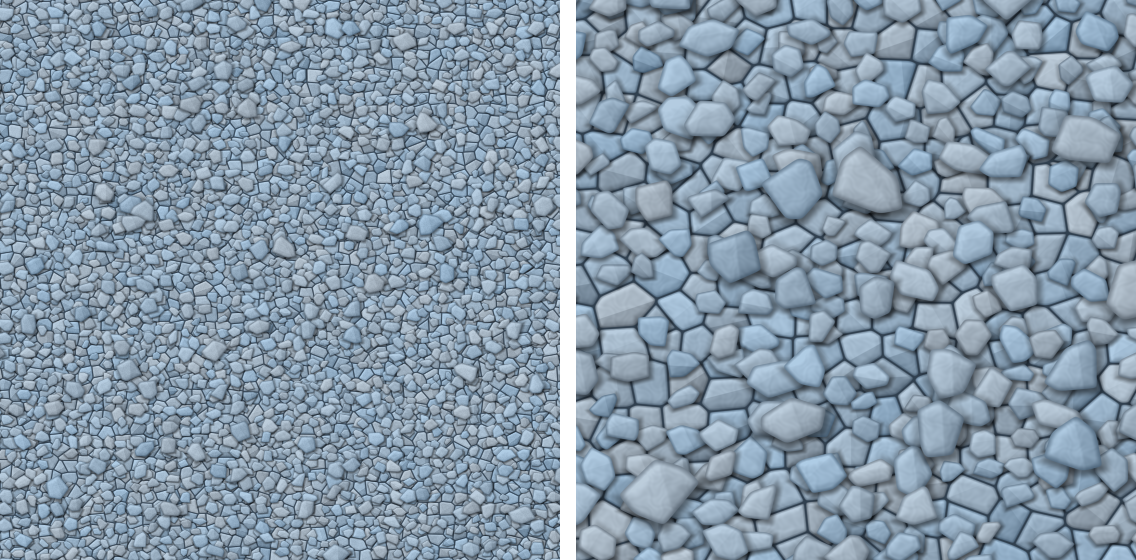
Left: the whole. Right: its middle third, enlarged.
Give the GLSL for this texture, as a Shadertoy shader.

```glsl
const vec3 GAP_COLOUR = vec3(0.19, 0.25, 0.31);
const vec3 LIT_COLOUR = vec3(0.69, 0.77, 0.84);
const vec3 BLUE_SHIFT = vec3(-0.065, -0.005, 0.045);
const vec2 LIGHT = vec2(-0.45, 0.89);
const vec2 STRETCH = vec2(0.94, 1.07);
const float TOP_TONE = 0.86;
const float TONE_SPREAD = 0.15;
const float RELIEF = 0.19;
const float RIM_TONE = 0.5;
const float FACE_SHADE = 0.19;
const float GRAIN = 0.03;
const float SHADOW = 0.5;
const float SHADOW_REACH = 0.32;
const float PACKED_SCALE = 46.0;
const float PACKED_GAP = 0.025;
const float CORNER_SHARPNESS = 20.0;
const int SIDES = 6;
const float TAU = 6.2831853;

vec4 hash4(vec2 cell) {
    vec4 q = fract(cell.xyxy * vec4(0.1031, 0.1030, 0.0973, 0.1099));
    q += dot(q, q.wzxy + 33.33);
    return fract((q.xxyz + q.yzzw) * q.zywx);
}

vec2 direction(float angle) {
    return vec2(cos(angle), sin(angle));
}

// Fine mineral grain from layered sines
float grain(vec2 uv) {
    vec2 p = uv * 700.0;
    p += 2.5 * sin(p.yx * vec2(0.37, 0.43)) + 1.5 * sin(p.yx * vec2(0.91, 0.83));
    return sin(p.x) * sin(p.y) + 0.7 * sin(p.x * 0.45 + 1.3) * sin(p.y * 0.52);
}

// Shaded stone; q and d are in stone radii, d is negative inside
vec3 stoneColour(vec2 uv, vec2 q, float d, vec2 normal, vec4 seed) {
    float bevel = smoothstep(-0.5, -0.1, d);
    vec2 tilt = seed.xy - 0.5;
    float tone = TOP_TONE + TONE_SPREAD * (seed.z - 0.5);
    tone += RELIEF * dot(normal * bevel + 0.6 * tilt, LIGHT);

    // One broken face turned away from the light
    vec2 faceDir = direction(seed.w * TAU);
    float face = smoothstep(-0.05, 0.05, dot(q, faceDir) - 0.15);
    tone -= FACE_SHADE * face * (0.35 - 0.65 * dot(faceDir, LIGHT));

    tone += GRAIN * grain(uv);
    tone *= mix(RIM_TONE, 1.0, smoothstep(0.02, -0.17, d));
    vec3 colour = mix(GAP_COLOUR, LIT_COLOUR, clamp(tone, 0.0, 1.06));
    return colour + BLUE_SHIFT * (fract(seed.z * 5.3 + seed.x) - 0.4);
}

// Bed of tightly packed stones: cells with rounded borders
vec3 packedStones(vec2 uv) {
    vec2 p = uv * PACKED_SCALE * STRETCH;
    vec2 cell = floor(p), nearest = vec2(0.0), home = cell;
    float best = 9.0;
    for (int j = -1; j <= 1; j++)
    for (int i = -1; i <= 1; i++) {
        vec2 c = cell + vec2(i, j);
        vec2 offset = c + 0.1 + 0.8 * hash4(c).xy - p;
        float dist = dot(offset, offset);
        if (dist < best) { best = dist; nearest = offset; home = c; }
    }
    float radius = 0.45, sum = 0.0;
    vec2 normal = vec2(0.0);
    for (int j = -2; j <= 2; j++)
    for (int i = -2; i <= 2; i++) {
        if (i == 0 && j == 0) continue;
        vec2 c = home + vec2(i, j);
        vec2 offset = c + 0.1 + 0.8 * hash4(c).xy - p;
        vec2 n = normalize(offset - nearest);
        float side = (PACKED_GAP - dot(0.5 * (offset + nearest), n)) / radius;
        float weight = exp(CORNER_SHARPNESS * side);
        sum += weight;
        normal += n * weight;
    }
    float d = log(sum) / CORNER_SHARPNESS;
    float blur = 0.75 * PACKED_SCALE / (radius * iResolution.y);
    vec3 stone = stoneColour(uv, -nearest / radius, d, normal / sum, hash4(home + 37.0));
    return mix(GAP_COLOUR, stone, smoothstep(blur, -blur, d));
}

// Loose angular stones lying over the bed, with cast shadows
void scatterStones(inout vec3 colour, vec2 uv, float scale, float chance, float salt) {
    vec2 p = uv * scale * STRETCH + salt;
    vec2 cell = floor(p);
    for (int j = 1; j >= -1; j--)
    for (int i = -1; i <= 1; i++) {
        vec2 c = cell + vec2(i, j);
        vec4 seed = hash4(c + salt), shape = hash4(c + salt + 71.0);
        if (shape.x > chance) continue;
        float radius = mix(0.40, 0.62, shape.y);
        vec2 q = (p - c - 0.5 - 0.55 * (seed.xy - 0.5)) / radius;
        if (dot(q, q) > 3.0) continue;

        vec2 axis = direction(shape.z * TAU);
        float aspect = mix(0.55, 0.95, shape.w);
        float sum = 0.0;
        vec2 normal = vec2(0.0);
        for (int k = 0; k < SIDES; k++) {
            float turn = float(k) + 0.75 * fract(seed.w * 17.3 * float(k + 1));
            vec2 n = direction(TAU * (turn / float(SIDES) + seed.z));
            float reach = length(vec2(dot(n, axis), aspect * dot(n, vec2(-axis.y, axis.x))));
            reach *= mix(0.68, 1.0, fract(seed.z * 7.0 + float(k) * 0.618));
            float weight = exp(CORNER_SHARPNESS * (dot(q, n) - reach));
            sum += weight;
            normal += n * weight;
        }
        normal /= sum;
        float d = log(sum) / CORNER_SHARPNESS;
        float blur = 0.75 * scale / (radius * iResolution.y);
        float away = 0.55 - 0.45 * dot(normal, LIGHT);
        colour *= 1.0 - SHADOW * away * smoothstep(SHADOW_REACH, 0.0, d);
        vec3 stone = stoneColour(uv, q, d, normal, shape.wzyx);
        colour = mix(colour, stone, smoothstep(blur, -blur, d));
    }
}

void mainImage(out vec4 fragColor, in vec2 fragCoord) {
    vec2 uv = fragCoord / iResolution.y;
    vec3 colour = packedStones(uv);
    scatterStones(colour, uv, 47.0, 0.75, 13.0);
    scatterStones(colour, uv, 37.0, 0.50, 57.0);
    scatterStones(colour, uv, 26.0, 0.13, 91.0);
    fragColor = vec4(colour, 1.0);
}
```
